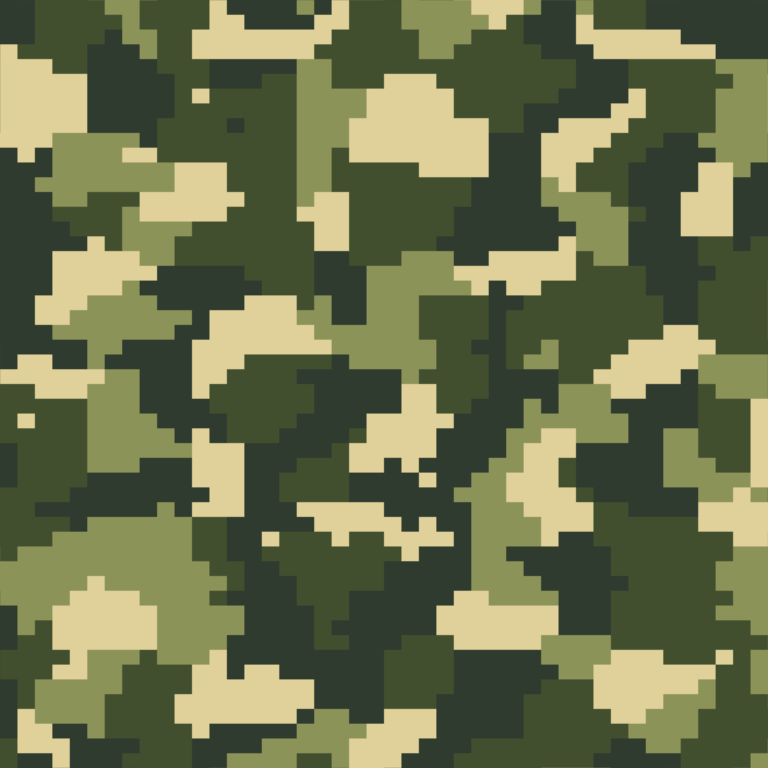
Give the GLSL for this pattern, as a Shadertoy shader.

```glsl
const vec2 BLOCKS = vec2(44.0, 52.0);     // mosaic blocks across the canvas
const vec2 SITES = vec2(10.0, 12.0);      // colour patches across the canvas
const float EDGE = 0.0024;                // width of the soft block borders
const float JITTER = 0.75;                // scatter of the patch centres
const float BROAD_FREQ = 0.85;            // bends whole patches
const float BROAD_WARP = 1.25;
const float FINE_FREQ = 2.3;              // frays patch outlines
const float FINE_WARP = 0.5;
const vec2 SEED = vec2(17.0, 43.0);

const vec3 PINE = vec3(0.18, 0.23, 0.18);
const vec3 MOSS = vec3(0.26, 0.31, 0.185);
const vec3 OLIVE = vec3(0.55, 0.575, 0.35);
const vec3 SAND = vec3(0.875, 0.82, 0.60);

float hash(vec2 p) {
    return fract(sin(dot(p + SEED, vec2(127.1, 311.7))) * 43758.5453);
}

vec2 hash2(vec2 p) {
    return vec2(hash(p), hash(p + vec2(61.3, 29.7)));
}

// Smooth value noise, two channels centred on zero
vec2 noise2(vec2 p) {
    vec2 i = floor(p), f = fract(p);
    f = f * f * (3.0 - 2.0 * f);
    vec2 low = mix(hash2(i), hash2(i + vec2(1.0, 0.0)), f.x);
    vec2 high = mix(hash2(i + vec2(0.0, 1.0)), hash2(i + 1.0), f.x);
    return mix(low, high, f.y) - 0.5;
}

// Each run of five sites holds one sand, one olive and three dark patches
vec3 siteColor(vec2 site) {
    float along = site.x + 2.0 * site.y;
    float run = floor(along / 5.0);
    float slot = floor(along - 5.0 * run + 0.5);
    vec2 pick = hash2(vec2(run, site.y) + 7.0);
    if (slot < 0.5) return SAND;
    if (abs(slot - 1.0 - floor(4.0 * pick.x)) < 0.5) return OLIVE;
    return mod(slot + step(0.5, pick.y), 2.0) < 0.5 ? PINE : MOSS;
}

// Colour of one block: nearest jittered site in warped space
vec3 blockColor(vec2 block) {
    vec2 p = (block + 0.5) / BLOCKS * SITES;
    p += BROAD_WARP * noise2(p * BROAD_FREQ + 11.0)
       + FINE_WARP * noise2(p * FINE_FREQ + 83.0);
    vec2 home = floor(p), nearest = home;
    float best = 1e3;
    for (int y = -1; y <= 1; y++) {
        for (int x = -1; x <= 1; x++) {
            vec2 site = home + vec2(x, y);
            vec2 d = site + 0.5 + JITTER * (hash2(site) - 0.5) - p;
            float dist = dot(d, d);
            if (dist < best) {
                best = dist;
                nearest = site;
            }
        }
    }
    return siteColor(nearest);
}

void mainImage(out vec4 fragColor, in vec2 fragCoord) {
    vec2 uv = fragCoord / iResolution.y;

    // Blend the four blocks around the closest corner in a narrow band
    vec2 g = uv * BLOCKS - 0.5;
    vec2 b = floor(g);
    vec2 halfBand = 0.5 * BLOCKS * max(EDGE, 1.0 / iResolution.y);
    vec2 w = smoothstep(0.5 - halfBand, 0.5 + halfBand, fract(g));
    vec3 low = mix(blockColor(b), blockColor(b + vec2(1.0, 0.0)), w.x);
    vec3 high = mix(blockColor(b + vec2(0.0, 1.0)), blockColor(b + 1.0), w.x);
    fragColor = vec4(mix(low, high, w.y), 1.0);
}
```
